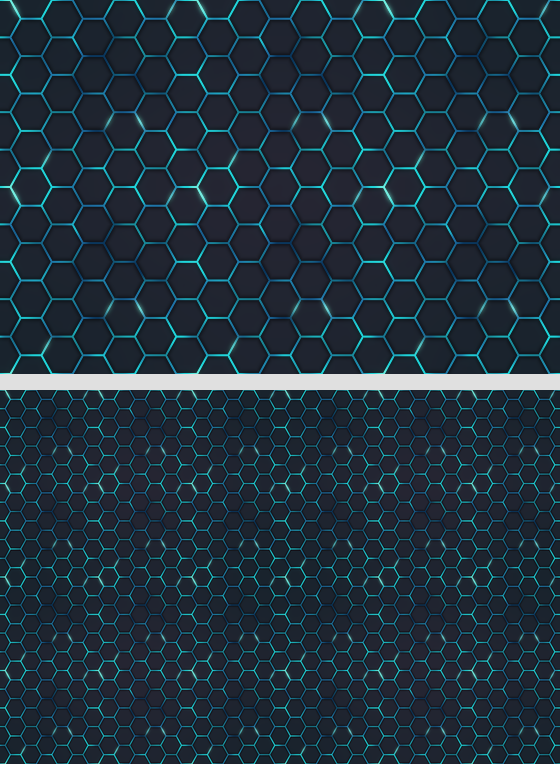
Top: one tile. Bottom: repeated 2 by 2.
Write a Shadertoy shader that draws this pattern.

```glsl
// Dark honeycomb panel with glowing seams: 18 columns by 10 rows of flat-topped hexagons.
// A hexagon distance gives the seams and their shadows; wrapped gradient noise lights them,
// and soft flares sit on slanted seams. The lighting repeats every 6 columns and 5 rows.

const vec2 LIGHT_PERIOD = vec2(6.0, 5.0);
const float COLUMN_STEP = 0.8660254; // column spacing when a row is 1 high

vec2 nodeGradient(vec2 node) {
    node = mod(node, LIGHT_PERIOD);
    float angle = 6.2831853 * fract(sin(dot(node, vec2(127.1, 311.7))) * 43758.55);
    return vec2(cos(angle), sin(angle));
}

float gradientNoise(vec2 p) {
    vec2 node = floor(p), f = p - node;
    vec2 blend = f * f * f * (f * (f * 6.0 - 15.0) + 10.0);
    float a = dot(nodeGradient(node), f);
    float b = dot(nodeGradient(node + vec2(1, 0)), f - vec2(1, 0));
    float c = dot(nodeGradient(node + vec2(0, 1)), f - vec2(0, 1));
    float d = dot(nodeGradient(node + vec2(1, 1)), f - vec2(1, 1));
    return mix(mix(a, b, blend.x), mix(c, d, blend.x), blend.y);
}

// Distance to the nearest seam, in row heights
float seamDistance(vec2 grid) {
    vec2 pos = grid * vec2(COLUMN_STEP, 1.0);
    vec2 period = vec2(2.0 * COLUMN_STEP, 1.0);
    vec2 evenCell = mod(pos + vec2(COLUMN_STEP, 0.0), period) - 0.5 * period;
    vec2 oddCell = mod(pos + vec2(0.0, 0.5), period) - 0.5 * period;
    vec2 q = abs(dot(evenCell, evenCell) < dot(oddCell, oddCell) ? evenCell : oddCell);
    return 0.5 - max(q.y, dot(q, vec2(COLUMN_STEP, 0.5)));
}

// Soft streaks centred on slanted seams, at most one per column gap
float flares(vec2 grid) {
    float glow = 0.0;
    for (int i = 0; i < 6; i++) {
        int halfRow = (7 * i * i + i) % 10;
        vec2 center = vec2(float(i) + 0.5, 0.5 * float(halfRow) + 0.25);
        vec2 delta = mod(grid - center + 0.5 * LIGHT_PERIOD, LIGHT_PERIOD) - 0.5 * LIGHT_PERIOD;
        delta.x *= COLUMN_STEP;
        float slope = (i + halfRow) % 2 == 0 ? 1.0 : -1.0;
        vec2 dir = vec2(0.5, slope * COLUMN_STEP);
        float along = dot(delta, dir);
        float across = dot(delta, vec2(dir.y, -dir.x));
        float strength = abs(cos(0.7853982 * float(i)));
        glow += strength * exp(-22.0 * along * along - 130.0 * across * across);
    }
    return glow;
}

// Seam colour from navy through blue to bright cyan
vec3 seamColor(float level, float tint) {
    vec3 middle = mix(vec3(0.12, 0.45, 0.66), vec3(0.10, 0.54, 0.60), tint);
    vec3 color = mix(vec3(0.04, 0.21, 0.36), middle, smoothstep(0.0, 0.45, level));
    color = mix(color, vec3(0.12, 0.84, 0.86), smoothstep(0.42, 0.82, level));
    return mix(color, vec3(0.45, 0.95, 0.88), smoothstep(0.85, 1.15, level));
}

void mainImage(out vec4 fragColor, in vec2 fragCoord) {
    vec2 uv = fragCoord / iResolution.xy;
    vec2 grid = vec2(uv.x, 1.0 - uv.y) * vec2(18.0, 10.0);
    float pixel = 10.0 / iResolution.y;
    float dist = seamDistance(grid);

    // Panel: purple-grey in the middle, cooler towards the borders
    vec2 wave = cos(6.2831853 * uv);
    float middle = 0.5 - 0.25 * (wave.x + wave.y);
    vec3 color = mix(vec3(0.098, 0.137, 0.175), vec3(0.145, 0.147, 0.198), middle);
    color *= 1.0 - 0.5 * exp(-dist * dist / 0.008);

    // Uneven light along the seams
    vec2 swell = cos(6.2831853 * (grid - vec2(0.3, 4.6)) / LIGHT_PERIOD);
    float level = 0.47 + 0.85 * gradientNoise(grid + vec2(0.37, 0.41)) + dot(swell, vec2(0.13, 0.11));
    float tint = smoothstep(-0.3, 0.3, gradientNoise(grid + vec2(2.63, 1.29)));
    vec3 light = seamColor(level, tint);
    color += light * 0.16 * smoothstep(0.4, 1.0, level) * exp(-dist / 0.06);

    // Seams, then flares that are strongest on the seam itself
    float seam = 1.0 - smoothstep(0.027 - 0.6 * pixel, 0.027 + 0.6 * pixel, dist);
    color = mix(color, light, seam);
    float flare = flares(grid);
    color = mix(color, vec3(0.50, 0.93, 0.88), clamp(flare * mix(0.42, 0.85, seam), 0.0, 1.0));

    fragColor = vec4(color, 1.0);
}
```
